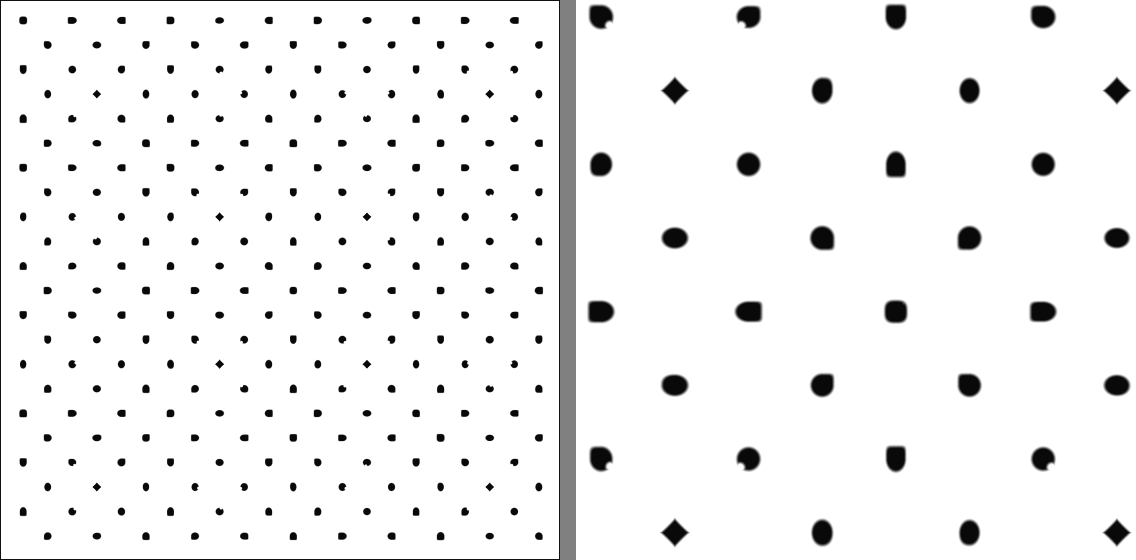
Left: the whole. Right: its middle third, enlarged.
Give the GLSL for this pattern, as a Shadertoy shader.

```glsl
// Small ink dots on a staggered 22-row lattice inside a hairline frame.
// Each dot is a superellipse whose corners sharpen or round with a slow
// beat across rows and columns, giving D, U, arch, oval and star shapes.

const float TAU = 6.2831853;
const float PITCH = 0.04385;              // half the spacing of dots in a row
const vec2 FIRST_DOT = vec2(0.0414, 0.9635);
const float LAST_CELL = 21.0;
const float DOT_RADIUS = 0.0068;
const float BEAT = 2.0 / 11.0;            // shape phase gained per cell
const float FRAME_WIDTH = 0.0016;
const vec3 PAPER = vec3(1.0);
const vec3 INK = vec3(0.035);

float hash(vec2 p) {
    return fract(sin(dot(p, vec2(127.1, 311.7))) * 43758.5453);
}

// Superellipse norm, 1 on the outline; low powers give stars, high give boxes
float superNorm(vec2 p, vec2 halfSize, float power) {
    vec2 q = pow(max(abs(p) / halfSize, vec2(1e-4)), vec2(power));
    return pow(q.x + q.y, 1.0 / power);
}

// Approximate signed distance to the dot of one lattice cell
float dotDistance(vec2 p, vec2 cell) {
    vec2 phase = TAU * cell * BEAT;
    vec2 c = cos(phase);
    vec2 s = sin(phase);

    // Direction of the flat side, fading where the other axis is out of phase
    vec2 flatSide = vec2(-s.x, s.y) * (0.5 + 0.5 * c.yx);
    flatSide += 0.25 * (vec2(hash(cell), hash(cell + 37.0)) - 0.5);
    float squareness = smoothstep(0.25, 0.75, dot(sign(p), flatSide));

    float star = smoothstep(0.7, 0.9, min(-c.x, -c.y));
    float blob = smoothstep(0.6, 0.95, min(c.x, c.y));
    float power = mix(2.0 + blob, 6.0, squareness);
    power = mix(power, 0.95, star);

    // Ovals stretch along the axis that is out of phase
    float stretch = 0.08 * (c.y - c.x);
    vec2 halfSize = DOT_RADIUS * (1.0 + vec2(stretch, -stretch));
    halfSize *= 1.0 + 0.18 * star + 0.06 * (hash(cell + 11.0) - 0.5);
    float d = (superNorm(p, halfSize, power) - 1.0) * DOT_RADIUS;

    // Occasional nick bitten from the rounded side
    float rough = 1.0 - smoothstep(-0.2, 0.3, max(c.x, c.y));
    float nick = rough * (1.0 - star) * step(0.4, hash(cell + 71.0));
    vec2 nickCentre = normalize(vec2(s.x, -s.y) + 0.001) * halfSize * 1.05;
    float bite = 0.42 * DOT_RADIUS * nick - length(p - nickCentre);
    return max(d, bite);
}

// Distance to the nearest dot, for cells on the checkerboard only
float latticeDistance(vec2 uv) {
    vec2 grid = (uv - FIRST_DOT) * vec2(1.0, -1.0) / PITCH;
    vec2 cell = floor(grid + 0.5);
    bool inside = all(greaterThanEqual(cell, vec2(0.0)))
               && all(lessThanEqual(cell, vec2(LAST_CELL)));
    if (!inside || mod(cell.x + cell.y, 2.0) > 0.5) return 1.0;
    vec2 local = (grid - cell) * vec2(1.0, -1.0) * PITCH;
    return dotDistance(local, cell);
}

float frameDistance(vec2 uv) {
    vec2 toEdge = min(uv, 1.0 - uv);
    return min(toEdge.x, toEdge.y) - FRAME_WIDTH;
}

float coverage(float d, float softness) {
    return 1.0 - smoothstep(-softness, softness, d);
}

void mainImage(out vec4 fragColor, in vec2 fragCoord) {
    vec2 uv = fragCoord / iResolution.xy;
    float pixel = 1.0 / min(iResolution.x, iResolution.y);

    float dots = coverage(latticeDistance(uv), max(0.0013, 0.7 * pixel));
    float frame = coverage(frameDistance(uv), 0.5 * pixel);
    fragColor = vec4(mix(PAPER, INK, max(dots, frame)), 1.0);
}
```
